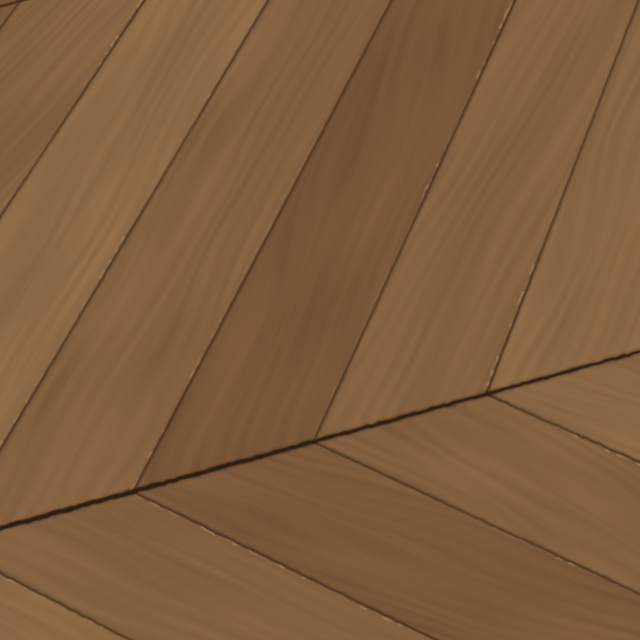
A WebGL 1 fragment shader for this texture:

```glsl
precision highp float;

uniform vec2 u_resolution;

// Perspective layout: both plank rows run to their own vanishing point.
const vec2 UPPER_VANISH = vec2(2.07, 3.77);
const vec2 LOWER_VANISH = vec2(-8.2, 4.353);
const vec2 SPINE_START = vec2(0.0, 0.1745);
const float SPINE_SLOPE = 0.276;
const float FIRST_SEAM = 0.226;
const float SEAM_STEP = 0.193;

const vec3 DARK_WOOD = vec3(0.462, 0.330, 0.215);
const vec3 GOLD_WOOD = vec3(0.562, 0.422, 0.282);
const vec3 SEAM_COLOR = vec3(0.270, 0.175, 0.105);
const vec3 SPINE_COLOR = vec3(0.150, 0.092, 0.055);
const vec3 CHIP_COLOR = vec3(0.660, 0.520, 0.360);

float hash(vec2 p) {
  vec3 q = fract(vec3(p.xyx) * 0.1031);
  q += dot(q, q.yzx + 33.33);
  return fract((q.x + q.y) * q.z);
}

float noise(vec2 p) {
  vec2 cell = floor(p);
  vec2 f = fract(p);
  f = f * f * (3.0 - 2.0 * f);
  float low = mix(hash(cell), hash(cell + vec2(1.0, 0.0)), f.x);
  float high = mix(hash(cell + vec2(0.0, 1.0)), hash(cell + 1.0), f.x);
  return mix(low, high, f.y);
}

float aboveSpine(vec2 p) {
  return p.y - SPINE_START.y - SPINE_SLOPE * p.x;
}

// Follows the line through p and the vanishing point to the spine.
vec2 projectToSpine(vec2 p, vec2 vanish) {
  float h = aboveSpine(p);
  return mix(p, vanish, h / (h - aboveSpine(vanish)));
}

float plankCoordinate(vec2 p) {
  float scale = (UPPER_VANISH.y - 1.0) / (UPPER_VANISH.y - p.y);
  float topX = UPPER_VANISH.x + (p.x - UPPER_VANISH.x) * scale;
  return (topX - FIRST_SEAM) / SEAM_STEP;
}

vec2 seamFoot(float index) {
  return projectToSpine(vec2(FIRST_SEAM + SEAM_STEP * index, 1.0), UPPER_VANISH);
}

float lineDistance(vec2 p, vec2 a, vec2 b) {
  vec2 d = normalize(b - a);
  return d.x * (p.y - a.y) - d.y * (p.x - a.x);
}

float stroke(float dist, float halfWidth, float softness) {
  return 1.0 - smoothstep(halfWidth - softness, halfWidth + softness, abs(dist));
}

// Brightness change from growth rings, fibres and soft blotches.
float woodGrain(float across, float along, vec2 seed) {
  float slant = mix(-0.9, 0.7, hash(seed + 5.7));
  vec2 g = vec2(across + slant * along, along) + 19.0 * hash(seed);
  float warp = noise(g * vec2(3.0, 3.0)) + 0.35 * noise(g * vec2(8.0, 6.0));
  float rings = sin(g.x * 62.0 + warp * 10.0);
  float strength = 0.25 + 0.75 * noise(g * vec2(3.0, 4.0) + 31.0);
  float streaks = noise(vec2(g.x * 24.0 + warp * 4.0, g.y * 5.0)) - 0.5;
  float fibres = noise(vec2(g.x * 75.0 + warp * 8.0, g.y * 14.0)) - 0.5;
  float blotches = noise(g * vec2(4.0, 5.0) + 7.0) - 0.5;
  return 0.026 * rings * strength + 0.062 * streaks + 0.028 * fibres + 0.085 * blotches;
}

vec3 plankColor(float index, float side, float across, float along) {
  vec2 seed = vec2(index + 11.0, side * 17.0 + 3.0);
  float tone = 0.48 + 0.36 * cos(index * 1.5708);
  tone += 0.14 * (hash(seed) - 0.5) - 0.08 * (1.0 - side);
  vec3 wood = mix(DARK_WOOD, GOLD_WOOD, tone);
  return wood * (1.0 + woodGrain(across, along, seed));
}

void main() {
  vec2 uv = gl_FragCoord.xy / u_resolution;
  float aa = 0.7 / min(u_resolution.x, u_resolution.y);
  float wobble = noise(uv * 110.0) - 0.5;

  // Planks
  float side = step(0.0, aboveSpine(uv));
  vec2 vanish = mix(LOWER_VANISH, UPPER_VANISH, side);
  vec2 foot = projectToSpine(uv, vanish);
  float k = plankCoordinate(foot);
  float along = length(uv - foot);
  vec3 color = plankColor(floor(k), side, k * 0.85, along * 1.3);

  // Seams with worn pale edges, fading in and out along their length
  float seamIndex = floor(k + 0.5);
  float seam = lineDistance(uv, seamFoot(seamIndex), vanish);
  seam += wobble * mix(0.0018, 0.0008, side);
  float wear = noise(vec2(along * 11.0, seamIndex * 7.3 + side * 3.1));
  float chips = smoothstep(0.5, 0.8, noise(uv * 120.0 + 4.0));
  float edge = stroke(seam - 0.0037, 0.0014, aa + 0.0014);
  color = mix(color, color * 0.88, stroke(seam, 0.004, 0.004));
  color = mix(color, SEAM_COLOR, stroke(seam, 0.0017, aa + 0.0014) * (0.55 + 0.35 * wear));
  color = mix(color, CHIP_COLOR, edge * (0.2 + 0.65 * chips * smoothstep(0.4, 0.75, wear)));

  // Spine joint, thicker toward the viewer, and the far joint
  vec2 spineEnd = SPINE_START + vec2(1.0, SPINE_SLOPE);
  float spine = lineDistance(uv, SPINE_START, spineEnd) + wobble * 0.0022;
  float spineWidth = mix(0.0036, 0.0022, uv.x);
  color = mix(color, color * 0.8, stroke(spine, 0.005, 0.004));
  color = mix(color, SPINE_COLOR, 0.88 * stroke(spine, spineWidth, aa + 0.0012));
  float farJoint = lineDistance(uv, vec2(0.0, 0.99), vec2(1.0, 1.26));
  color = mix(color, SEAM_COLOR, stroke(farJoint + wobble * 0.001, 0.002, aa + 0.0012));

  gl_FragColor = vec4(color, 1.0);
}
```
